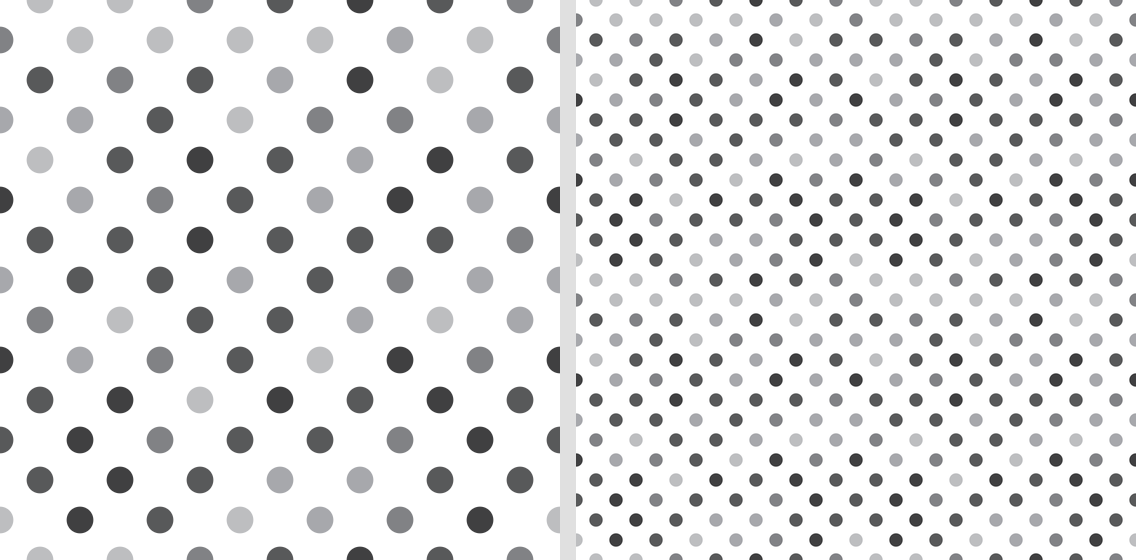
Left, the tile; right, the same tile 2 across and 2 down.
Reproduce this pattern procedurally as a WebGL 1 fragment shader.

```glsl
precision highp float;
// Seamless staggered polka dots in five shuffled greys on white.

uniform vec2 u_resolution;

const float REPEATS = 7.0;         // dots per row; rows = 2 * REPEATS
const float RADIUS = 0.167;        // in units of the dot spacing
const float SHUFFLE_PRIME = 97.0;  // largest prime below the 98 dots
const float SHUFFLE_SHIFT = 31.0;

const vec3 PAPER    = vec3(1.0);
const vec3 CHARCOAL = vec3(0.250, 0.250, 0.254);
const vec3 SLATE    = vec3(0.345, 0.349, 0.353);
const vec3 STEEL    = vec3(0.506, 0.510, 0.522);
const vec3 ASH      = vec3(0.655, 0.659, 0.675);
const vec3 SILVER   = vec3(0.741, 0.745, 0.753);

// Modulo for whole numbers, safe against rounding in the division.
float wrap(float n, float period) {
    return n - period * floor((n + 0.5) / period);
}

// The fifth power permutes the residues of the prime.
float permute(float n) {
    float square = wrap(n * n, SHUFFLE_PRIME);
    float fourth = wrap(square * square, SHUFFLE_PRIME);
    return wrap(fourth * n, SHUFFLE_PRIME);
}

// Rank each dot from 0 to 1, so every grey keeps its fixed share.
float dotRank(vec2 centre) {
    vec2 halfSteps = floor(2.0 * centre + 0.5);
    float column = floor(0.5 * wrap(halfSteps.x, 2.0 * REPEATS) + 0.25);
    float row = wrap(halfSteps.y, 2.0 * REPEATS);
    float index = column + REPEATS * row;
    return permute(permute(index) + SHUFFLE_SHIFT) / SHUFFLE_PRIME;
}

vec3 dotColour(float rank) {
    vec3 colour = SLATE;
    colour = mix(colour, ASH,      step(0.32, rank));
    colour = mix(colour, STEEL,    step(0.51, rank));
    colour = mix(colour, CHARCOAL, step(0.67, rank));
    return mix(colour, SILVER,     step(0.84, rank));
}

void main() {
    vec2 p = REPEATS * gl_FragCoord.xy / u_resolution;
    float pixel = REPEATS / min(u_resolution.x, u_resolution.y);

    // Nearest centre on each of the two interleaved grids.
    vec2 centreA = floor(p + vec2(0.0, 0.5)) + vec2(0.5, 0.0);
    vec2 centreB = floor(p + vec2(0.5, 0.0)) + vec2(0.0, 0.5);
    float distA = distance(p, centreA);
    float distB = distance(p, centreB);
    vec2 centre = distA < distB ? centreA : centreB;

    // Dot with a one-pixel soft edge.
    float coverage = clamp(0.5 + (RADIUS - min(distA, distB)) / pixel, 0.0, 1.0);
    gl_FragColor = vec4(mix(PAPER, dotColour(dotRank(centre)), coverage), 1.0);
}
```
